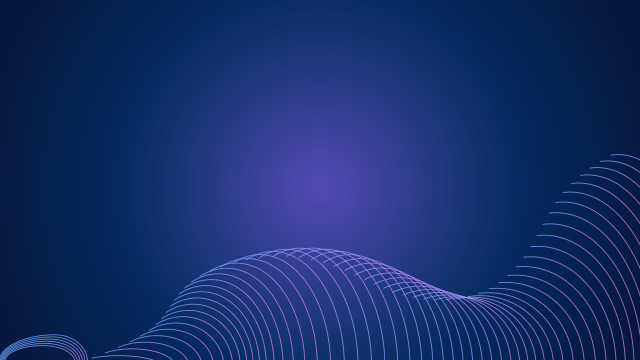
A WebGL 2 fragment shader for this background:

```glsl
#version 300 es
precision highp float;

uniform vec2 u_resolution;
out vec4 fragColor;

// Backdrop: radial glow, lengths in canvas heights
const vec3 GLOW_CORE = vec3(0.32, 0.30, 0.70);
const vec3 GLOW_RIM = vec3(0.02, 0.17, 0.38);
const vec3 NIGHT = vec3(0.022, 0.095, 0.25);
const vec2 GLOW_CENTRE = vec2(0.89, 0.48);
const float GLOW_RADIUS = 0.545;
const float NIGHT_RADIUS = 0.93;

// Strands
const vec3 STRAND_BLUE = vec3(0.42, 0.64, 0.98);
const vec3 STRAND_PINK = vec3(0.74, 0.50, 0.93);
const float STRAND_HALF_WIDTH = 0.0012;
const float STRAND_OPACITY = 0.85;
const int WAVE_STRANDS = 56;
const int FAN_STRANDS = 6;
const float WAVE_BASE = -0.02;
const float FAN_BASE = -0.005;

// Ridge: a straight run bent by layered sines
const float PI = 3.14159265;
const vec2 RIDGE_START = vec2(0.255, 0.005);
const vec2 RIDGE_END = vec2(1.697, 0.569);
const int HARMONICS = 8;
const vec2 RIDGE_WAVES[HARMONICS] = vec2[](
    vec2(0.0092, -0.0693), vec2(-0.0386, 0.1405),
    vec2(-0.0041, -0.0081), vec2(0.0118, -0.0341),
    vec2(0.0113, 0.0079), vec2(0.0225, -0.0047),
    vec2(0.0023, 0.0046), vec2(0.0032, -0.0017));

vec2 ridgePoint(float t) {
    vec2 point = mix(RIDGE_START, RIDGE_END, t);
    for (int n = 0; n < HARMONICS; n++)
        point += RIDGE_WAVES[n] * sin(float(n + 1) * PI * t);
    return point;
}

// Approximate distance to an axis-aligned ellipse outline
float ellipseDistance(vec2 offset, vec2 radii) {
    vec2 q = offset / radii;
    float len = length(q);
    return abs(len - 1.0) * len / max(length(q / radii), 1e-4);
}

// Pixel coverage of a thin stroke
float strokeCoverage(float d, float pixel) {
    float outer = clamp(0.5 + (STRAND_HALF_WIDTH - d) / pixel, 0.0, 1.0);
    float inner = clamp(0.5 - (STRAND_HALF_WIDTH + d) / pixel, 0.0, 1.0);
    return outer - inner;
}

vec3 backdrop(vec2 p) {
    float r = distance(p, GLOW_CENTRE);
    vec3 color = mix(GLOW_CORE, GLOW_RIM, min(r / GLOW_RADIUS, 1.0));
    return mix(color, NIGHT, clamp((r - GLOW_RADIUS) / (NIGHT_RADIUS - GLOW_RADIUS), 0.0, 1.0));
}

// Arcs that leave the ridge, crest, and fall to the right
vec3 drawWave(vec3 color, vec2 p, float pixel) {
    for (int i = 0; i < WAVE_STRANDS; i++) {
        float t = float(i) / float(WAVE_STRANDS - 1);
        vec2 tip = ridgePoint(t);
        float crest = mix(0.075, 0.02, smoothstep(0.58, 0.75, t));
        float width = mix(0.12, 0.2, smoothstep(0.0, 0.35, t))
                    + 0.075 * smoothstep(0.65, 0.95, t);
        float lean = crest / width;
        float height = (tip.y - WAVE_BASE) / sqrt(1.0 - lean * lean);
        vec2 offset = p - vec2(tip.x + crest, WAVE_BASE);

        float along = offset.x / width;
        float middle = smoothstep(0.28, 0.36, t) * (1.0 - smoothstep(0.5, 0.65, t));
        float pink = smoothstep(-0.5, 0.6, along)
                   * (1.0 - 0.7 * middle * smoothstep(0.6, 1.0, along));
        float cover = strokeCoverage(ellipseDistance(offset, vec2(width, height)), pixel)
                    * smoothstep(-pixel, pixel, p.x - tip.x);
        color = mix(color, mix(STRAND_BLUE, STRAND_PINK, pink), cover * STRAND_OPACITY);
    }
    return color;
}

// Nested lopsided humps in the lower left corner
vec3 drawFan(vec3 color, vec2 p, float pixel) {
    for (int i = 0; i < FAN_STRANDS; i++) {
        float k = float(i);
        vec2 offset = p - vec2(0.153 - 0.007 * k, FAN_BASE);
        float width = offset.x < 0.0 ? 0.155 - 0.01 * k : 0.09;
        float d = ellipseDistance(offset, vec2(width, 0.075 - 0.006 * k));
        vec3 tint = mix(STRAND_BLUE, STRAND_PINK, smoothstep(0.0, 0.12, offset.x));
        color = mix(color, tint, strokeCoverage(d, pixel) * STRAND_OPACITY);
    }
    return color;
}

void main() {
    vec2 p = gl_FragCoord.xy / u_resolution.y;
    p.x += 0.5 * (16.0 / 9.0 - u_resolution.x / u_resolution.y);
    float pixel = 1.0 / u_resolution.y;
    vec3 color = drawWave(backdrop(p), p, pixel);
    fragColor = vec4(drawFan(color, p, pixel), 1.0);
}
```
